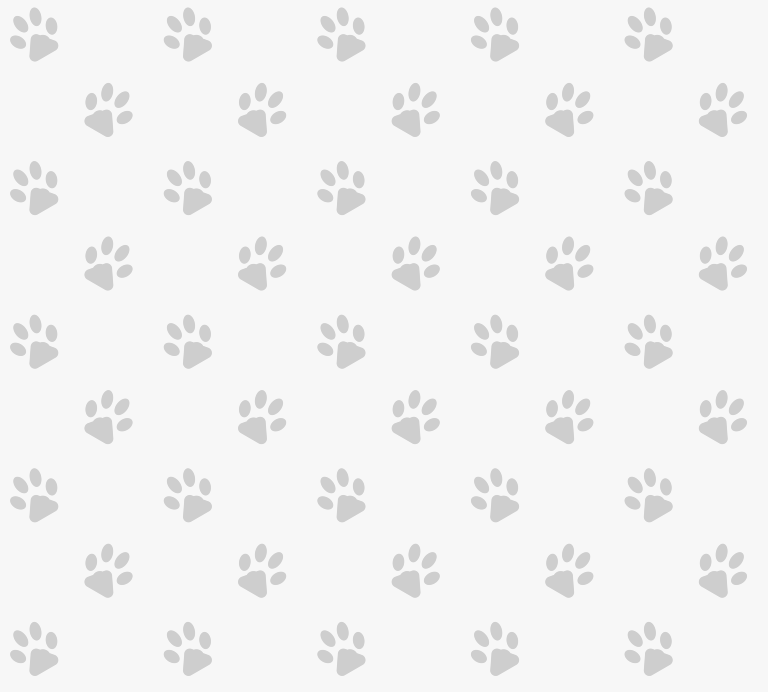
Reproduce this pattern procedurally as a WebGL 2 fragment shader.

```glsl
#version 300 es
precision highp float;
// Grey paw prints on a pale ground, five cells across and anchored at the top.
// Each square cell holds one paw and a mirrored copy half a cell away; a paw is
// the union of four leaning ellipses (toes) and a rounded triangle (pad).

uniform vec2 u_resolution;
out vec4 outColor;

const vec3 GROUND = vec3(0.97);
const vec3 PAW_GREY = vec3(0.808);

const float CELLS_ACROSS = 5.0;
const float PAW_SIZE = 0.1758;                 // paw unit, in cells
const vec2 PAW_CENTER = vec2(0.2233, 0.772);   // within the cell, y up
const vec2 MIRROR_CENTER = vec2(0.7060, 0.281);

// Toes: centre x, centre y, half length, lean to the left in radians
const vec4 TOES[4] = vec4[4](
    vec4(-0.600, -0.263, 0.320, 1.03),
    vec4(-0.500,  0.400, 0.355, 0.68),
    vec4( 0.045,  0.675, 0.350, 0.20),
    vec4( 0.637,  0.330, 0.320, 0.12));
const float TOE_HALF_WIDTH = 0.215;

// Approximate signed distance to an axis-aligned ellipse
float ellipseDistance(vec2 p, vec2 radii) {
    float k = length(p / radii);
    float slope = length(p / (radii * radii));
    return k * (k - 1.0) / max(slope, 1e-4);
}

// Ellipse standing upright, then leaned to the left
float toeDistance(vec2 p, float halfLength, float lean) {
    float c = cos(lean);
    float s = sin(lean);
    vec2 q = vec2(c * p.x + s * p.y, c * p.y - s * p.x);
    return ellipseDistance(q, vec2(TOE_HALF_WIDTH, halfLength));
}

// Squared distance to an edge, and the side of it that p lies on
vec2 edgeTerms(vec2 p, vec2 a, vec2 b) {
    vec2 e = b - a;
    vec2 v = p - a;
    vec2 nearest = v - e * clamp(dot(v, e) / dot(e, e), 0.0, 1.0);
    return vec2(dot(nearest, nearest), e.x * v.y - e.y * v.x);
}

// Signed distance to a triangle with clockwise corners
float triangleDistance(vec2 p, vec2 a, vec2 b, vec2 c) {
    vec2 ab = edgeTerms(p, a, b);
    vec2 bc = edgeTerms(p, b, c);
    vec2 ca = edgeTerms(p, c, a);
    float away = sqrt(min(ab.x, min(bc.x, ca.x)));
    bool inside = max(ab.y, max(bc.y, ca.y)) < 0.0;
    return inside ? -away : away;
}

// Rounded triangle with a bulging upper edge
float padDistance(vec2 p) {
    float body = triangleDistance(p, vec2(0.068, -0.173),
        vec2(0.685, -0.395), vec2(0.023, -0.778)) - 0.205;
    float bulge = length(p - vec2(0.315, -0.289)) - 0.296;
    return min(body, bulge);
}

float pawDistance(vec2 p) {
    float d = padDistance(p);
    for (int i = 0; i < 4; i++) {
        vec4 toe = TOES[i];
        d = min(d, toeDistance(p - toe.xy, toe.z, toe.w));
    }
    return d;
}

void main() {
    // Square cells, counted from the top left corner
    float cellsPerPixel = CELLS_ACROSS / u_resolution.x;
    vec2 fromTopLeft = gl_FragCoord.xy - vec2(0.0, u_resolution.y);
    vec2 cell = fract(fromTopLeft * cellsPerPixel);

    // One paw and its mirror image
    vec2 paw = (cell - PAW_CENTER) / PAW_SIZE;
    vec2 mirrored = (cell - MIRROR_CENTER) / PAW_SIZE * vec2(-1.0, 1.0);
    float d = min(pawDistance(paw), pawDistance(mirrored));

    // Edge softened over about one pixel
    float soft = 0.6 * cellsPerPixel / PAW_SIZE;
    float coverage = 1.0 - smoothstep(-soft, soft, d);
    outColor = vec4(mix(GROUND, PAW_GREY, coverage), 1.0);
}
```
